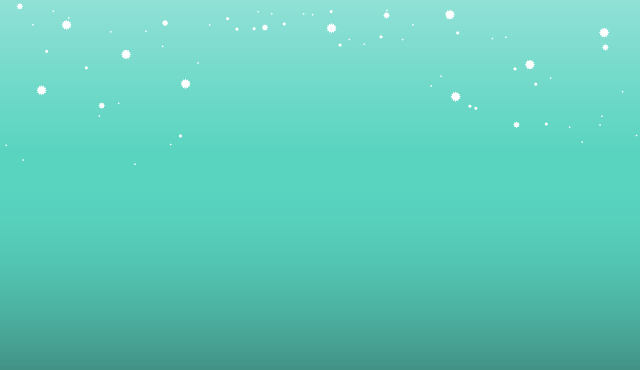
Write a Shadertoy shader that draws this background.

```glsl
// Winter sky: a mint vertical gradient that pales upward and darkens downward,
// with scalloped snowflakes strung along curved rows and fine snow scattered
// by an integer hash, hanging lower at the sides than in the middle.

const vec3 PALE_MINT = vec3(0.565, 0.880, 0.838);
const vec3 MINT = vec3(0.345, 0.830, 0.750);
const vec3 DEEP_TEAL = vec3(0.257, 0.572, 0.522);
const vec3 SNOW = vec3(1.0);
const int FINE_SNOW_COUNT = 50;

// Integer hash giving a value from 0 to 1
float hash(uint n) {
    n = n * 747796405u + 2891336453u;
    n = ((n >> ((n >> 28u) + 4u)) ^ n) * 277803737u;
    n = (n >> 22u) ^ n;
    return float(n & 0xffffu) / 65535.0;
}

// Sky colour; depth runs from 0 at the top to 1 at the bottom
vec3 skyColor(float depth) {
    vec3 upper = mix(PALE_MINT, MINT, clamp(depth / 0.42, 0.0, 1.0));
    float shade = pow(clamp((depth - 0.5) / 0.5, 0.0, 1.0), 1.7);
    return mix(upper, DEEP_TEAL, shade);
}

// Coverage of a disc
float disc(vec2 p, float radius, float pixel) {
    return clamp(0.5 + (radius - length(p)) / pixel, 0.0, 1.0);
}

// Coverage of a disc with a scalloped rim
float flake(vec2 p, float radius, float points, float pixel) {
    float angle = atan(p.y, p.x + 1e-6);
    float rim = radius * (0.89 + 0.11 * cos(points * angle));
    return disc(p, rim, pixel);
}

// Flakes spaced along a parabolic row
float flakeRow(vec2 p, vec2 start, vec2 stride, vec2 bend, int count,
               float radius, float points, float pixel) {
    float cover = 0.0;
    for (int i = 0; i < count; i++) {
        float k = float(i);
        vec2 center = start + k * (stride + k * bend);
        cover = max(cover, flake(p - center, radius, points, pixel));
    }
    return cover;
}

// Lowest reach of the fine snow, shallow across the middle
float snowReach(float x) {
    float middle = 1.0 - smoothstep(0.14, 0.20, abs(x - 0.49));
    return mix(mix(0.31, 0.24, x), 0.075, middle);
}

// Small dots, one in each jittered column
float fineSnow(vec2 p, float pixel) {
    float cover = 0.0;
    for (int i = 0; i < FINE_SNOW_COUNT; i++) {
        uint seed = uint(i) * 3u + 17u;
        float x = (float(i) + hash(seed)) / float(FINE_SNOW_COUNT);
        float fall = pow(hash(seed + 1u), 1.3);
        float y = mix(0.015, snowReach(x), fall);
        float radius = hash(seed + 2u) < 0.3 ? 0.0023 : 0.0012;
        cover = max(cover, disc(p - vec2(x, y), radius, pixel));
    }
    return cover;
}

void mainImage(out vec4 fragColor, in vec2 fragCoord) {
    // Canvas widths, measured from the top left corner
    float pixel = 1.0 / iResolution.x;
    vec2 p = vec2(fragCoord.x, iResolution.y - fragCoord.y) * pixel;
    vec3 color = skyColor(1.0 - fragCoord.y / iResolution.y);

    // Large flakes: two slanted rows and one sweeping across
    float large = 0.0076;
    vec2 straight = vec2(0.0);
    float snow = fineSnow(p, pixel);
    snow = max(snow, flakeRow(p, vec2(0.104, 0.039), vec2(0.093, 0.046), straight, 3, large, 12.0, pixel));
    snow = max(snow, flakeRow(p, vec2(0.712, 0.151), vec2(0.116, -0.050), straight, 3, large, 12.0, pixel));
    snow = max(snow, flakeRow(p, vec2(0.065, 0.141), vec2(0.587, -0.135), vec2(-0.134, 0.038), 3, large, 12.0, pixel));

    // Medium flakes: one row at the top and a slanted pair on each side
    float medium = 0.0047;
    snow = max(snow, flakeRow(p, vec2(0.258, 0.036), vec2(0.139, 0.020), vec2(0.017, -0.013), 3, medium, 8.0, pixel));
    snow = max(snow, flakeRow(p, vec2(0.031, 0.010), vec2(0.128, 0.155), straight, 2, medium, 8.0, pixel));
    snow = max(snow, flakeRow(p, vec2(0.807, 0.195), vec2(0.139, -0.121), straight, 2, medium, 8.0, pixel));

    fragColor = vec4(mix(color, SNOW, snow), 1.0);
}
```
